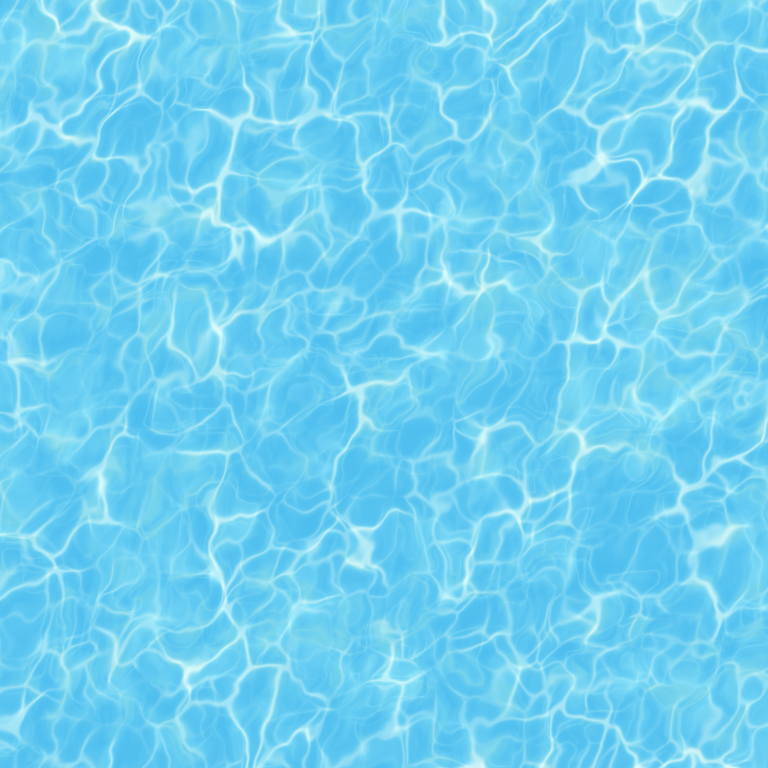
Give the GLSL for this texture, as a WebGL 1 fragment shader.

```glsl
precision highp float;
// Sunlit pool water: warped caustic webs over a softly clouded blue.

uniform vec2 u_resolution;

const vec3 DEEP = vec3(0.295, 0.738, 0.932);
const vec3 SHALLOW = vec3(0.575, 0.91, 0.978);
const vec3 GLINT = vec3(0.90, 0.995, 0.98);
const vec3 HAZE = vec3(0.46, 0.82, 0.895);

const float MAIN_CELLS = 14.5;    // large web cells across the canvas
const float FINE_CELLS = 23.0;    // small web cells across the canvas
const float JITTER = 0.9;         // irregularity of the cells
const float ROUNDING = 24.0;      // lower fills the web junctions more
const float CORE_WIDTH = 0.0027;  // half width of bright lines, in canvas units
const float GLOW_WIDTH = 0.0075;
const float LEAN = 0.22;          // tilt of the web to the upper right

vec2 hash2(vec2 p) {
  vec2 k = vec2(dot(p, vec2(127.1, 311.7)), dot(p, vec2(269.5, 183.3)));
  return fract(sin(k) * 43758.545);
}

float noise(vec2 p) {
  vec2 i = floor(p), f = fract(p);
  vec2 u = f * f * f * (f * (f * 6.0 - 15.0) + 10.0);
  float low = mix(hash2(i).x, hash2(i + vec2(1.0, 0.0)).x, u.x);
  float high = mix(hash2(i + vec2(0.0, 1.0)).x, hash2(i + 1.0).x, u.x);
  return mix(low, high, u.y);
}

float fbm(vec2 p) {
  float sum = 0.0, amplitude = 0.533;
  for (int i = 0; i < 4; i++) {
    sum += amplitude * noise(p);
    p = mat2(1.6, 1.2, -1.2, 1.6) * p + 7.3;
    amplitude *= 0.5;
  }
  return sum;
}

vec2 warp(vec2 p, float frequency) {
  vec2 q = p * frequency;
  return vec2(noise(q + 3.7), noise(q + 41.2)) - 0.5;
}

// Rounded distance to the nearest Voronoi border, in cell units.
float cellEdge(vec2 p) {
  vec2 cell = floor(p), f = fract(p);
  vec2 nearestCell = vec2(0.0), nearest = vec2(0.0);
  float best = 8.0;
  for (int y = -1; y <= 1; y++) {
    for (int x = -1; x <= 1; x++) {
      vec2 g = vec2(float(x), float(y));
      vec2 r = g + 0.5 + JITTER * (hash2(cell + g) - 0.5) - f;
      float d = dot(r, r);
      if (d < best) { best = d; nearest = r; nearestCell = g; }
    }
  }
  float sum = 0.0;
  for (int y = -2; y <= 2; y++) {
    for (int x = -2; x <= 2; x++) {
      vec2 g = nearestCell + vec2(float(x), float(y));
      vec2 r = g + 0.5 + JITTER * (hash2(cell + g) - 0.5) - f;
      vec2 across = r - nearest;
      if (dot(across, across) > 0.0001) {
        sum += exp(-ROUNDING * dot(0.5 * (nearest + r), normalize(across)));
      }
    }
  }
  return max(0.0, -log(sum) / ROUNDING);
}

// Light of one web: x is the sharp core, y the soft glow around it.
vec2 web(vec2 p, float cells, float seed) {
  float edge = cellEdge(p * cells + seed) / cells;
  float strength = smoothstep(0.15, 0.9, noise(p * cells * 1.1 + seed * 1.7));
  float core = edge / (CORE_WIDTH * mix(0.7, 1.15, strength));
  return vec2(exp(-core * core) * mix(0.12, 1.0, strength),
              exp(-edge / GLOW_WIDTH) * mix(0.3, 1.0, strength));
}

// Thin curling threads along the middle level of a noise field.
float threads(vec2 p, float frequency) {
  float ridge = 1.0 - abs(2.0 * noise(p * frequency) - 1.0);
  return pow(ridge, 8.0) * smoothstep(0.25, 0.75, noise(p * 17.0 + frequency));
}

void main() {
  vec2 uv = gl_FragCoord.xy / min(u_resolution.x, u_resolution.y);
  vec2 p = vec2(uv.x - LEAN * uv.y, uv.y * 0.88);

  // Bend the plane at several sizes so that the web curls
  vec2 bent = p + 0.035 * warp(p, 9.0) + 0.026 * warp(p, 24.0);
  vec2 curled = bent + 0.011 * warp(p + 5.0, 52.0);

  vec2 mainWeb = web(curled, MAIN_CELLS, 13.0);
  vec2 fineWeb = web(curled + 0.02 * warp(p + 9.0, 19.0), FINE_CELLS, 57.0);
  float wisps = threads(curled, 27.0) + 0.8 * threads(curled.yx + 2.0, 44.0);

  // Gather the light: clouds, fine streaks, glow, wisps and bright lines
  float clouds = fbm(bent * 12.0) - 0.5;
  float streaks = fbm(curled * vec2(62.0, 38.0) + 17.0) - 0.5;
  float light = 0.15 + 0.72 * clouds + 0.62 * streaks;
  light = max(light, 0.04 + 0.2 * light);
  light += 0.40 * mainWeb.y + 0.26 * fineWeb.y + 0.27 * wisps;
  float glint = 0.60 * mainWeb.x + 0.32 * fineWeb.x + 0.05 * wisps;

  vec3 color = mix(DEEP, SHALLOW, clamp(light, 0.0, 1.1));
  float haze = smoothstep(0.48, 0.72, noise(curled * 42.0 + 31.0));
  color = mix(color, HAZE, 0.55 * haze * smoothstep(0.2, 0.6, light));
  color = mix(color, GLINT, clamp(glint, 0.0, 0.85));
  gl_FragColor = vec4(color, 1.0);
}
```
